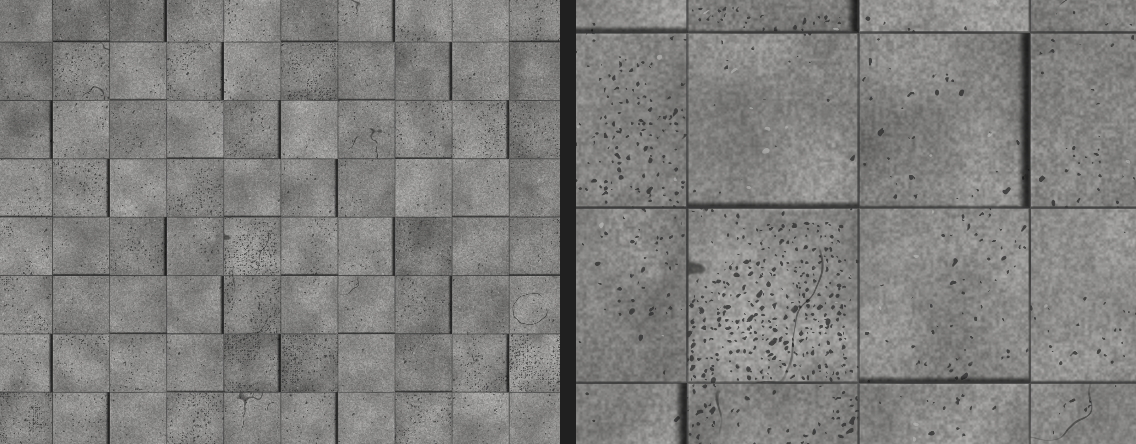
Left: the whole. Right: its middle third, enlarged.
Reproduce this texture procedurally as a Shadertoy shader.

```glsl
#define TILES vec2(9.81, 7.606)
#define GRID_SHIFT vec2(0.08, 0.115)
#define JOINT_WIDTH 0.014
#define SHADOW_WIDTH 0.085
#define SHADOW_DEPTH 0.72
#define TONE_SPREAD 0.08
#define MOTTLE 0.42
#define GRAIN 0.24
#define STONE vec3(0.532, 0.530, 0.525)
#define JOINT_COLOR vec3(0.22)
#define PORE_COLOR vec3(0.19)
#define CHIP_COLOR vec3(0.74, 0.74, 0.73)

float hash(vec2 p) {
    vec3 q = fract(vec3(p.xyx) * 0.1031);
    q += dot(q, q.yzx + 33.33);
    return fract((q.x + q.y) * q.z);
}

float noise(vec2 p) {
    vec2 i = floor(p), f = fract(p);
    f = f * f * (3.0 - 2.0 * f);
    return mix(mix(hash(i), hash(i + vec2(1, 0)), f.x),
               mix(hash(i + vec2(0, 1)), hash(i + vec2(1, 1)), f.x), f.y);
}

float fbm(vec2 p) {
    float sum = 0.0, amp = 0.5;
    for (int i = 0; i < 5; i++) {
        sum += amp * noise(p);
        p = mat2(1.6, 1.2, -1.2, 1.6) * p + 7.3;
        amp *= 0.5;
    }
    return sum;
}

// Tile relief climbs in diagonal steps that recur every four tiles
float tileHeight(vec2 cell) {
    int step4 = int(mod(cell.x + cell.y + 1.0, 4.0));
    return vec4(0.85, 0.35, 0.10, 1.0)[step4];
}

// Shadow thrown across an edge by a higher neighbour
float edgeShadow(float dist, float rise) {
    float reach = SHADOW_WIDTH * max(rise, 0.0) + 0.001;
    return (1.0 - smoothstep(0.2 * reach, reach, dist)) * smoothstep(0.0, 0.5, rise);
}

// Irregular spots, one candidate in each jittered cell
float spots(vec2 p, float freq, float density, float size, float px) {
    vec2 q = p * freq + (noise(p * freq * 2.0) - 0.5) * 0.4;
    vec2 id = floor(q);
    float present = step(hash(id + 5.7), density);
    vec2 center = 0.3 + 0.4 * vec2(hash(id + 11.3), hash(id + 27.1));
    vec2 offset = (fract(q) - center) * vec2(1.0, 0.7 + 0.6 * hash(id + 3.9));
    float radius = size * (0.4 + 0.6 * hash(id + 41.7));
    float blur = px * freq * 0.6;
    return present * (1.0 - smoothstep(radius - blur, radius + blur, length(offset)));
}

void mainImage(out vec4 fragColor, in vec2 fragCoord) {
    vec2 p = fragCoord / iResolution.xy * TILES + GRID_SHIFT;
    float px = TILES.y / iResolution.y;
    vec2 cell = floor(p), f = fract(p);
    float seed = hash(cell + 19.0), wear = hash(cell + 71.0);
    vec2 stone = f + cell * 3.0 + 40.0 * vec2(seed, wear);

    // Clouded stone, lighter towards the middle of some tiles
    float cloud = fbm(stone * 2.3 + 0.6 * fbm(stone * 3.1));
    float edge = min(min(f.x, 1.0 - f.x), min(f.y, 1.0 - f.y));
    float tone = 1.0 + (seed - 0.5) * 2.0 * TONE_SPREAD + (cloud - 0.48) * MOTTLE;
    tone += (smoothstep(0.0, 0.28, edge) - 0.65) * 0.10 * wear;
    tone -= 0.10 * smoothstep(0.55, 1.0, noise(stone * 1.7 + 9.0));

    // Fine gritty surface
    float grit = 0.6 * noise(stone * 47.0) + 0.4 * noise(stone * 83.0 + 5.0) - 0.5;
    tone += grit * GRAIN * (0.8 + 0.8 * cloud) * 1.3;
    vec3 color = STONE * tone;

    // Pores gather in patches and are dense on a few tiles
    float patchy = smoothstep(0.42, 0.72, noise(stone * 3.3 + 17.0));
    float density = (0.04 + 0.55 * wear * wear * wear) * (0.15 + patchy);
    float pores = max(spots(stone, 15.0, density, 0.24, px),
                      spots(stone + 3.3, 27.0, density, 0.30, px));
    color = mix(color, PORE_COLOR, 0.8 * pores);

    // Pale chips and hairline cracks
    float chips = spots(stone + 8.1, 9.0, 0.03 + 0.07 * step(0.85, seed), 0.15, px);
    color = mix(color, CHIP_COLOR, 0.6 * chips);
    float crackDist = abs(noise(stone * 2.1 + 31.0) - 0.5 + 0.12 * (noise(stone * 9.0) - 0.5));
    float crack = 1.0 - smoothstep(0.003, 0.008 + px, crackDist);
    crack *= step(0.84, hash(cell + 53.0)) * smoothstep(0.55, 0.7, noise(stone * 2.7));
    color *= 1.0 - 0.4 * crack;

    // Relief: shadows on lower tiles, bright rims on higher ones
    float h = tileHeight(cell);
    float riseRight = tileHeight(cell + vec2(1, 0)) - h;
    float riseBelow = tileHeight(cell - vec2(0, 1)) - h;
    float shadow = max(edgeShadow(1.0 - f.x, riseRight),
                       0.8 * edgeShadow(f.y, riseBelow));
    color *= 1.0 - SHADOW_DEPTH * shadow;
    float dropLeft = h - tileHeight(cell - vec2(1, 0));
    float dropAbove = h - tileHeight(cell + vec2(0, 1));
    float rim = max(edgeShadow(f.x, 0.4 * dropLeft), edgeShadow(1.0 - f.y, 0.6 * dropAbove));
    color *= 1.0 + 0.16 * rim;

    // Thin joints, uneven in strength
    vec2 toJoint = min(f, 1.0 - f);
    vec2 line = clamp((0.5 * JOINT_WIDTH - toJoint) / px + 0.5, 0.0, 1.0);
    float joint = max(line.x, line.y) * (0.55 + 0.4 * noise(p * 3.0));
    color = mix(color, JOINT_COLOR, joint);

    // Broad light falloff towards the upper left
    vec2 uv = fragCoord / iResolution.xy;
    color *= 1.0 - 0.14 * smoothstep(0.35, 0.0, length(uv - vec2(0, 1)) * 0.9 + 0.0);
    fragColor = vec4(clamp(color, 0.0, 1.0), 1.0);
}
```
